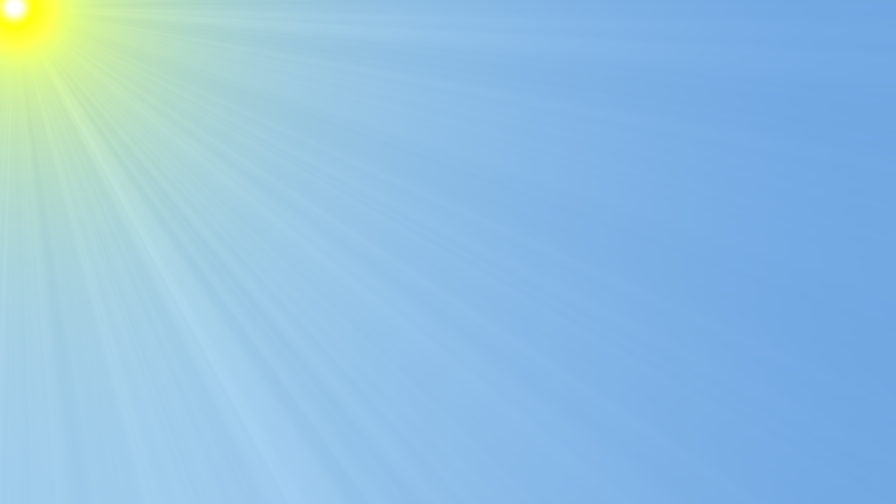
Give the GLSL for this background, as a Shadertoy shader.

```glsl
#define SUN vec2(0.028, 0.986)
#define NEAR_SKY vec3(0.625, 0.800, 0.935)
#define FAR_SKY vec3(0.445, 0.660, 0.890)
#define GLOW_TINT vec3(0.40, 0.30, -0.66)
#define CORE_TINT vec3(0.28, 0.16, -0.42)
#define GLOW_FALLOFF 4.4
#define CORE_RADIUS 0.075
#define RAY_STRENGTH 0.075
#define BEAM_STRENGTH 0.045

float hash(float n) {
    return fract(sin(n * 127.1 + 3.7) * 4375.85);
}

float noise(float x) {
    float cell = floor(x);
    float t = fract(x);
    return mix(hash(cell), hash(cell + 1.0), t * t * (3.0 - 2.0 * t));
}

// Layered angular noise; narrow layers fade in as they become wide enough
float streaks(float degrees_, float r) {
    float sum = 0.0;
    float frequency = 0.16;
    float weight = 0.30;
    for (int i = 0; i < 5; i++) {
        float visible = smoothstep(0.02, 0.12, r / frequency);
        sum += weight * visible * (noise(degrees_ * frequency + float(i) * 41.0) - 0.5);
        frequency *= 1.9;
        weight *= 0.85;
    }
    return sum;
}

// Soft beam: x = direction in degrees, y = half width, z = brightness
float beam(float degrees_, vec3 shape) {
    float offset = (degrees_ - shape.x) / shape.y;
    return shape.z * exp(-offset * offset);
}

float mainBeams(float degrees_) {
    vec3 shapes[7] = vec3[7](
        vec3(59.5, 2.2, 1.0), vec3(49.8, 0.5, 0.45),
        vec3(38.0, 2.0, 0.45), vec3(33.8, 0.45, 0.45),
        vec3(28.0, 3.5, -0.30), vec3(14.0, 0.8, 0.25),
        vec3(60.8, 0.35, 0.40));
    float sum = 0.0;
    for (int i = 0; i < 7; i++) sum += beam(degrees_, shapes[i]);
    return sum;
}

void mainImage(out vec4 fragColor, in vec2 fragCoord) {
    vec2 uv = fragCoord / iResolution.xy;
    vec2 p = fragCoord / iResolution.y;
    vec2 toSun = p - SUN;
    float r = length(toSun);
    float degrees_ = degrees(atan(-toSun.y, toSun.x + 1e-5));

    // Sky deepens to the right, and slightly toward the upper edge
    float depth = smoothstep(0.05, 1.05, uv.x + 0.06 * (uv.y - 0.5));
    vec3 color = mix(NEAR_SKY, FAR_SKY, depth);

    // Sunlight spreading from the corner
    color += GLOW_TINT * exp(-GLOW_FALLOFF * r);
    color += CORE_TINT * exp(-r * r / (CORE_RADIUS * CORE_RADIUS));

    // Rays soften with distance
    float fade = smoothstep(0.03, 0.25, r) * mix(1.0, 0.4, smoothstep(0.4, 1.8, r));
    float light = RAY_STRENGTH * streaks(degrees_, r) + BEAM_STRENGTH * mainBeams(degrees_);
    color += light * fade * vec3(1.0, 0.85, 0.65);

    // White disc
    color = mix(color, vec3(1.0), 1.0 - smoothstep(0.008, 0.042, r));
    fragColor = vec4(clamp(color, 0.0, 1.0), 1.0);
}
```
